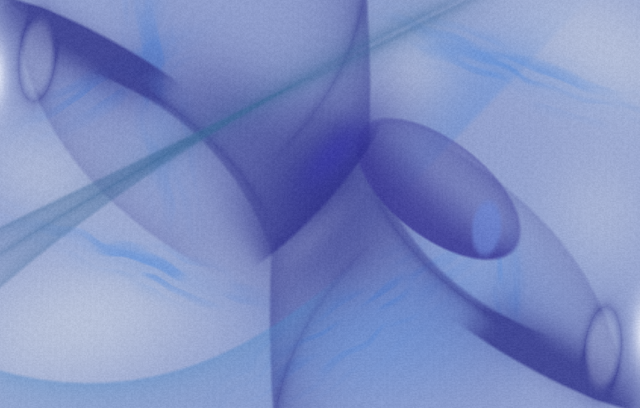
Give the GLSL for this background, as a Shadertoy shader.

```glsl
// Translucent indigo veils folding around a dark centre, crossed by a teal ray.

const vec2 SPAN = vec2(7.68, 4.90); // working canvas, y pointing down

float hash(vec2 p) {
    return fract(sin(dot(p, vec2(127.1, 311.7))) * 43758.5453);
}

float noise(vec2 p) {
    vec2 i = floor(p), f = fract(p);
    f = f * f * (3.0 - 2.0 * f);
    return mix(mix(hash(i), hash(i + vec2(1, 0)), f.x),
               mix(hash(i + vec2(0, 1)), hash(i + vec2(1, 1)), f.x), f.y);
}

// Coordinates along and across an axis at the given angle
vec2 along(vec2 d, float angle) {
    vec2 axis = vec2(cos(angle), sin(angle));
    return vec2(dot(d, axis), dot(d, vec2(-axis.y, axis.x)));
}

float glow(vec2 p, vec2 centre, vec2 radii, float angle) {
    vec2 q = along(p - centre, angle) / radii;
    return exp(-dot(q, q));
}

// Wispy fibres inside a soft ellipse
float wisps(vec2 p, vec2 centre, vec2 radii, float angle) {
    vec2 q = along(p - centre, angle);
    q.y += 0.12 * noise(q * 3.0 + centre);
    float fibre = noise(q * vec2(2.0, 13.0) + centre * 7.0);
    return glow(p, centre, radii, angle) * (0.3 + 0.7 * smoothstep(0.35, 0.85, fibre));
}

// Quadratic curve: signed distance (positive on the right) and position 0..1
vec2 curve(vec2 p, vec2 a, vec2 b, vec2 c) {
    vec2 best = vec2(1e3, 0.0), from = a;
    for (int i = 1; i <= 20; i++) {
        float t = float(i) / 20.0;
        vec2 to = mix(mix(a, b, t), mix(b, c, t), t);
        vec2 e = to - from, d = p - from;
        float h = clamp(dot(d, e) / dot(e, e), 0.0, 1.0);
        float dist = length(d - e * h);
        if (dist < abs(best.x))
            best = vec2(e.x * d.y - e.y * d.x < 0.0 ? -dist : dist, t + (h - 1.0) / 20.0);
        from = to;
    }
    return best;
}

// Veil with one crisp edge, fading over a width whose sign picks the side
float fold(vec2 p, vec2 a, vec2 b, vec2 c, float width) {
    vec2 s = curve(p, a, b, c);
    float ends = smoothstep(0.0, 0.2, s.y) * smoothstep(1.0, 0.8, s.y);
    return ends * smoothstep(-0.03, 0.03, s.x * sign(width)) * exp(-abs(s.x / width));
}

float crease(vec2 p, vec2 a, vec2 b, vec2 c) {
    vec2 s = curve(p, a, b, c);
    return exp(-abs(s.x) / 0.05) * smoothstep(0.0, 0.2, s.y) * smoothstep(1.0, 0.8, s.y);
}

void mainImage(out vec4 fragColor, in vec2 fragCoord) {
    vec2 uv = fragCoord / iResolution.xy;
    vec2 p = vec2(uv.x, 1.0 - uv.y) * SPAN;
    vec3 pale = vec3(0.73, 0.77, 0.86), indigo = vec3(0.23, 0.25, 0.57);
    vec3 azure = vec3(0.29, 0.53, 0.86), teal = vec3(0.24, 0.41, 0.60);

    // Soft ground
    vec3 col = vec3(0.57, 0.63, 0.81);
    col = mix(col, pale, 0.9 * glow(p, vec2(0.9, 3.9), vec2(1.7, 0.9), -0.2));
    col = mix(col, pale, 0.75 * glow(p, vec2(7.3, 0.6), vec2(1.5, 0.8), 0.5));
    col = mix(col, pale, 0.6 * glow(p, vec2(0.5, 2.1), vec2(0.9, 0.6), 0.4));
    col = mix(col, pale, 0.5 * glow(p, vec2(7.2, 2.6), vec2(0.7, 0.8), 0.0));
    col = mix(col, pale, 0.6 * glow(p, vec2(5.0, 0.9), vec2(0.5, 0.7), 0.0));
    col = mix(col, azure, 0.35 * glow(p, vec2(5.0, 4.0), vec2(1.5, 0.8), -0.3));
    col = mix(col, azure, 0.28 * smoothstep(0.05, -0.05, dot(p - vec2(6.2, 0.9), vec2(0.72, 0.69)))
                               * glow(p, vec2(5.7, 1.4), vec2(1.3, 0.6), -0.8));

    // Azure fibres
    float fibres = wisps(p, vec2(4.3, 3.8), vec2(1.3, 0.4), -0.6)
                 + wisps(p, vec2(1.9, 1.1), vec2(1.2, 0.25), 1.4)
                 + wisps(p, vec2(6.1, 0.8), vec2(1.3, 0.25), 0.35)
                 + wisps(p, vec2(1.8, 3.2), vec2(1.2, 0.22), 0.35)
                 + wisps(p, vec2(6.1, 3.5), vec2(0.6, 0.15), 1.5)
                 + wisps(p, vec2(1.3, 1.0), vec2(0.8, 0.25), -0.5);
    col = mix(col, azure, 0.55 * min(fibres, 1.0));

    // Dark heart
    col = mix(col, indigo, 0.85 * glow(p, vec2(3.85, 2.15), vec2(1.1, 0.75), -0.7));
    col = mix(col, indigo, 0.45 * glow(p, vec2(2.9, 1.5), vec2(1.0, 0.6), 0.6));
    col = mix(col, indigo, 0.5 * glow(p, vec2(4.1, 3.0), vec2(0.9, 0.6), -0.8));

    // Tubes and folds, repeated by a half turn
    for (int i = 0; i < 2; i++) {
        vec2 q = i == 0 ? p : SPAN - p;
        float veil = 0.75 * fold(q, vec2(-0.2, -0.1), vec2(0.9, 0.1), vec2(2.3, 1.1), 0.4);
        veil += 0.5 * glow(q, vec2(0.95, 0.6), vec2(0.8, 0.28), 0.6);
        veil += 0.45 * fold(q, vec2(0.9, 0.8), vec2(2.8, 1.4), vec2(3.35, 3.3), -0.45);
        veil += 0.55 * fold(q, vec2(4.35, -0.6), vec2(4.5, 0.8), vec2(4.4, 2.2), 0.4);
        veil += 0.3 * crease(q, vec2(4.4, -0.3), vec2(4.3, 1.0), vec2(3.1, 2.1));
        veil += 0.3 * crease(q, vec2(1.4, 0.9), vec2(2.8, 1.6), vec2(3.3, 2.8));
        veil += 0.25 * fold(q, vec2(0.2, 0.2), vec2(0.4, 2.2), vec2(2.8, 3.4), -0.3);
        float ring = length(along(q - vec2(0.45, 0.68), 0.1) / vec2(0.22, 0.54));
        veil += 0.35 * exp(-abs(ring - 1.0) / 0.15);
        col = mix(col, indigo, min(veil, 0.9));
        col = mix(col, pale, 0.25 * smoothstep(1.0, 0.6, ring));
        col = mix(col, vec3(0.88, 0.90, 0.96), glow(q, vec2(-0.05, 0.9), vec2(0.13, 0.4), 0.0));
    }

    // Right lobe with a heavy lower rim and a bright mouth
    vec2 lobe = along(p - vec2(5.26, 2.27), 0.66);
    float e = length(lobe / vec2(1.17, 0.58));
    float rim = 0.25 + 0.6 * smoothstep(-0.25, 0.4, lobe.y) + 0.25 * pow(e, 6.0);
    col = mix(col, vec3(0.25, 0.25, 0.60), min(rim, 0.9) * smoothstep(1.03, 0.96, e));
    float mouth = length(along(p - vec2(5.84, 2.74), 0.1) / vec2(0.19, 0.36));
    col = mix(col, vec3(0.42, 0.52, 0.82), 0.75 * smoothstep(1.1, 0.7, mouth));

    // Central leaf
    float leaf = fold(p, vec2(3.0, 3.25), vec2(4.05, 2.5), vec2(4.6, 1.45), -0.4);
    col = mix(col, vec3(0.18, 0.19, 0.54), 0.8 * leaf);
    col = mix(col, vec3(0.23, 0.23, 0.66), 0.7 * glow(p, vec2(4.0, 1.85), vec2(0.5, 0.2), -0.8));
    col = mix(col, pale, 0.15 * glow(p, vec2(3.8, 2.8), vec2(0.6, 0.15), -0.8));

    // Teal ray fanning out to the left, and the lower arc
    float ray = 0.45 * fold(p, vec2(6.6, -0.5), vec2(2.6, 1.5), vec2(-1.2, 3.3), -0.14);
    ray += 0.4 * fold(p, vec2(6.6, -0.5), vec2(1.8, 1.6), vec2(-0.8, 4.2), 0.2);
    ray += 0.3 * crease(p, vec2(6.6, -0.5), vec2(2.2, 1.55), vec2(-1.0, 3.7));
    col = mix(col, teal, min(ray, 0.8));
    col = mix(col, vec3(0.32, 0.53, 0.77), 0.5 * fold(p, vec2(-0.9, 4.1), vec2(1.9, 5.5), vec2(4.4, 3.0), 0.35));

    // Fine grain
    col += 0.035 * (noise(p * 55.0) - 0.5) + 0.02 * (hash(floor(p * 66.0)) - 0.5);
    fragColor = vec4(clamp(col, 0.0, 1.0), 1.0);
}
```
